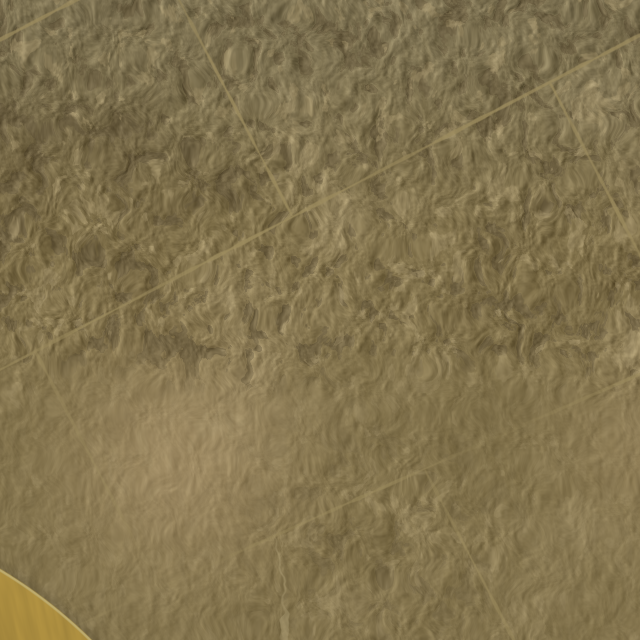
Give the GLSL for this texture, as a WebGL 1 fragment shader.

```glsl
precision highp float;
// Weathered stone floor tiles laid in a slanted half-offset bond.
// Layered value noise gives mottling, pits and flaked relief; soft glows
// vary the light and wear, and a wooden disc edge fills the lower left corner.

uniform vec2 u_resolution;

// Tile layout
const float ROW_ANGLE = 0.482;
const float ROW_HEIGHT = 0.457;
const float ROW_START = 0.374;
const float ROW_FAN = 0.147;       // rows converge slightly below ROW_START
const float FAN_PIVOT = 0.90;
const float TILE_LENGTH = 0.907;
const float JOINT_START = 0.258;
const float JOINT_WIDTH = 0.0045;

// Surface: chips are taller than wide, clusters follow the rows
const vec2 CHIP_SCALE = vec2(66.0, 46.0);
const vec2 CLUSTER_SCALE = vec2(9.0, 15.0);
const float RELIEF_GAIN = 0.42;
const float GRAIN_GAIN = 0.035;

// Wooden corner
const vec2 WOOD_CENTER = vec2(-0.383, -0.531);
const float WOOD_RADIUS = 0.748;
const float RIM_WIDTH = 0.004;

const vec3 STONE_DARK = vec3(0.420, 0.362, 0.232);
const vec3 STONE_MID = vec3(0.500, 0.440, 0.290);
const vec3 STONE_LIGHT = vec3(0.595, 0.530, 0.380);
const vec3 STONE_GREY = vec3(0.485, 0.450, 0.340);
const vec3 GLOW_PINK = vec3(0.655, 0.570, 0.415);
const vec3 PIT_COLOR = vec3(0.375, 0.325, 0.220);
const vec3 FLAKE_COLOR = vec3(0.630, 0.565, 0.410);
const vec3 JOINT_COLOR = vec3(0.615, 0.550, 0.370);
const vec3 CRACK_COLOR = vec3(0.690, 0.630, 0.470);
const vec3 WOOD_COLOR = vec3(0.680, 0.560, 0.250);
const vec3 RIM_COLOR = vec3(0.740, 0.670, 0.430);

float hash(vec2 p) {
  return fract(sin(dot(p, vec2(127.1, 311.7))) * 43758.5453);
}

float noise(vec2 p) {
  vec2 i = floor(p), f = fract(p);
  f = f * f * (3.0 - 2.0 * f);
  return mix(mix(hash(i), hash(i + vec2(1.0, 0.0)), f.x),
             mix(hash(i + vec2(0.0, 1.0)), hash(i + 1.0), f.x), f.y);
}

float fbm(vec2 p) {
  float sum = 0.0, amp = 0.5;
  for (int i = 0; i < 4; i++) {
    sum += amp * noise(p);
    p = 2.03 * p + vec2(7.3, 3.1);
    amp *= 0.5;
  }
  return sum / 0.9375;
}

float glow(vec2 p, vec2 center, float radius) {
  vec2 d = (p - center) / radius;
  return exp(-dot(d, d));
}

float stroke(float dist, float width, float pixel) {
  float soft = max(pixel, 0.0015);
  return 1.0 - smoothstep(0.5 * width - soft, 0.5 * width + soft, dist);
}

void main() {
  float pixel = 1.0 / min(u_resolution.x, u_resolution.y);
  vec2 p = gl_FragCoord.xy * pixel;

  // Row-aligned coordinates, with a slight fan in the lower rows
  float c = cos(ROW_ANGLE), s = sin(ROW_ANGLE);
  vec2 q = vec2(c * p.x + s * p.y, c * p.y - s * p.x);
  float across = q.y + ROW_FAN * (q.x - FAN_PIVOT) * max(ROW_START - q.y, 0.0);
  float rowPos = (across - ROW_START) / ROW_HEIGHT;
  float row = floor(rowPos);
  float tilePos = (q.x - JOINT_START) / TILE_LENGTH + 0.5 * mod(row + 1.0, 2.0);
  float tint = hash(vec2(floor(tilePos), row)) - 0.5;

  // Upper part is crisp and pitted, lower part smeared and smooth
  float broad = fbm(p * 5.0 + 3.0);
  float crisp = smoothstep(0.36, 0.47, p.y + 0.10 * (broad - 0.5));
  crisp = max(crisp, 0.65 * glow(p, vec2(0.60, 0.14), 0.20));
  float detail = mix(0.45, 1.0, crisp);

  // Mottled stone tone
  float cluster = fbm(q * CLUSTER_SCALE + 19.0) - 0.5;
  float tone = 0.57 + 0.40 * cluster * detail + 0.40 * (broad - 0.5) + 0.06 * tint;
  tone -= 0.17 * glow(p, vec2(0.76, 0.66), 0.20) + 0.12 * glow(p, vec2(0.18, 0.77), 0.20);
  tone += 0.10 * glow(p, vec2(0.40, 0.50), 0.20);
  vec3 color = mix(STONE_DARK, STONE_MID, smoothstep(0.15, 0.57, tone));
  color = mix(color, STONE_LIGHT, smoothstep(0.50, 0.95, tone));
  color = mix(color, STONE_GREY, 0.60 * smoothstep(0.58, 1.0, p.y + 0.1 * (broad - 0.5)));
  color = mix(color, GLOW_PINK, 0.75 * glow(p, vec2(0.28, 0.28), 0.17));
  color = mix(color, GLOW_PINK, 0.35 * glow(p, vec2(1.0, 0.30), 0.12));

  // Small ragged pits, pale flakes, lit chip edges and fine vertical grain
  vec2 chip = p * CHIP_SCALE + 1.2 * vec2(noise(p * 31.0), noise(p * 27.0 + 5.0));
  float flakes = fbm(chip);
  float relief = flakes - fbm(chip + vec2(0.30, -0.12));
  float pits = smoothstep(0.60, 0.67, flakes - 0.40 * cluster);
  float pale = smoothstep(0.62, 0.72, fbm(chip * 0.9 + 41.0) + 0.45 * cluster);
  color = mix(color, PIT_COLOR, 0.60 * pits * crisp);
  color = mix(color, FLAKE_COLOR, 0.50 * pale * detail);
  color += RELIEF_GAIN * relief * detail * vec3(1.0, 0.95, 0.80);
  color += GRAIN_GAIN * (noise(p * vec2(210.0, 60.0)) - 0.5);

  // Joints, partly worn away
  float rowDist = abs(fract(rowPos + 0.5) - 0.5) * ROW_HEIGHT;
  float endDist = abs(fract(tilePos + 0.5) - 0.5) * TILE_LENGTH;
  float wobble = 0.0025 * (noise(q * 45.0) - 0.5);
  float joint = stroke(min(rowDist, endDist) + wobble, JOINT_WIDTH, pixel);
  float worn = max(glow(p, vec2(0.26, 0.06), 0.17), glow(p, vec2(0.77, 0.34), 0.13));
  float strength = mix(0.50, 0.85, noise(q * 14.0)) * (1.0 - 0.85 * worn);
  color = mix(color, JOINT_COLOR, joint * strength * mix(0.7, 1.0, crisp));

  // Pale ragged crack
  float crackX = 0.437 + 0.035 * (fbm(vec2(p.y * 22.0, 4.0)) - 0.5) + 0.12 * max(0.06 - p.y, 0.0);
  float crackWidth = 0.003 + 0.014 * smoothstep(0.07, 0.02, p.y) * noise(p * 60.0);
  float crack = stroke(abs(p.x - crackX), crackWidth, pixel) * smoothstep(0.17, 0.14, p.y);
  color = mix(color, CRACK_COLOR, crack * (0.25 + 0.5 * noise(vec2(p.y * 35.0, 9.0))));

  // Wooden disc edge with a pale rim
  float woodDist = length(p - WOOD_CENTER) - WOOD_RADIUS;
  float woodGrain = fbm(vec2(p.x * 55.0 + p.y * 12.0, p.y * 7.0));
  vec3 wood = WOOD_COLOR * (0.88 + 0.24 * woodGrain);
  wood = mix(wood, RIM_COLOR, stroke(abs(woodDist + 0.5 * RIM_WIDTH), RIM_WIDTH, pixel));
  color *= 1.0 - 0.10 * smoothstep(0.02, 0.0, woodDist);
  color = mix(wood, color, smoothstep(-pixel, pixel, woodDist));

  gl_FragColor = vec4(clamp(color, 0.0, 1.0), 1.0);
}
```
